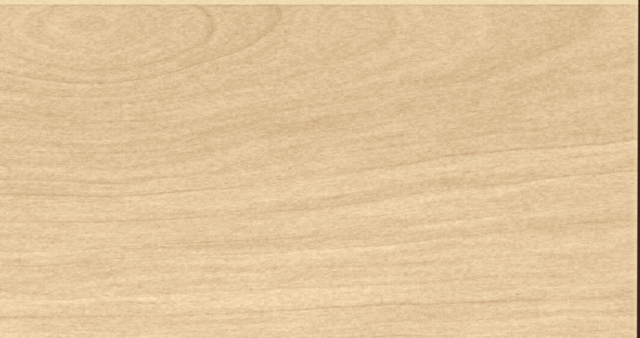
This texture is drawn by a WebGL 2 fragment shader. Its source:

```glsl
#version 300 es
precision highp float;
// Pale planed wood board: growth rings spread as long nested arches from a
// heart near the upper left, overlaid with stretched noise for fibres and pores.
// A cream strip closes the top edge and a dark seam closes the right edge.

#define DARK_WOOD vec3(0.838, 0.717, 0.556)
#define LIGHT_WOOD vec3(0.950, 0.850, 0.692)
#define STRIP_COLOR vec3(0.940, 0.855, 0.695)
#define SEAM_COLOR vec3(0.220, 0.130, 0.110)
#define HEART vec2(0.27, 0.93)
#define RING_COUNT 21.0
#define RING_CONTRAST 0.36
#define STREAK_CONTRAST 0.40
#define GRAIN_CONTRAST 0.74
#define PORE_DEPTH 0.28
#define STRIP_HEIGHT 0.013
#define SEAM_WIDTH 0.005

uniform vec2 u_resolution;
out vec4 fragColor;

float hash(vec2 p) {
    vec3 q = fract(vec3(p.xyx) * 0.1031);
    q += dot(q, q.yzx + 33.33);
    return fract((q.x + q.y) * q.z);
}

float noise(vec2 p) {
    vec2 cell = floor(p), f = fract(p);
    f = f * f * (3.0 - 2.0 * f);
    return mix(mix(hash(cell), hash(cell + vec2(1, 0)), f.x),
               mix(hash(cell + vec2(0, 1)), hash(cell + vec2(1, 1)), f.x), f.y);
}

// Noise centred on zero
float signedNoise(vec2 p) {
    return noise(p) - 0.5;
}

// Distance from the heart, with arches that flatten out sideways
float ringDepth(vec2 p) {
    float side = abs(p.x - HEART.x);
    float arch = 0.45 * side / (1.0 + 0.75 * side);
    float tilt = 0.03 * (p.x - HEART.x) * smoothstep(0.0, 0.5, p.y);
    float depth = length(vec2(arch, HEART.y - p.y + tilt));
    depth += 0.032 * signedNoise(p * vec2(2.3, 5.0) + 7.0);
    depth += 0.010 * signedNoise(p * vec2(6.0, 15.0) + 31.0);
    return depth + 0.003 * signedNoise(p * vec2(19.0, 40.0) + 43.0);
}

// Pale early wood that fades, then a thin dark line closing each ring
float ringTone(float depth, float x) {
    float phase = depth * RING_COUNT + 1.6 * noise(vec2(depth * 10.0, 3.5));
    float ring = floor(phase), s = fract(phase);
    float pale = 0.8 * exp(-5.0 * s) * smoothstep(0.0, 0.08, s);
    float closing = 1.0 - smoothstep(0.95, 1.0, s);
    float line = (0.3 * smoothstep(0.55, 0.9, s) + 0.8 * smoothstep(0.84, 0.93, s)) * closing;
    float strength = 0.25 + 0.9 * hash(vec2(ring, 11.0));
    float fade = 0.4 + 1.1 * noise(vec2(x * 3.0, ring * 5.0));
    return strength * fade * (pale - line);
}

// Fibre streaks that follow the rings, from broad to fine
float streakTone(float depth, float x) {
    float tone = 0.0, amplitude = 0.85;
    vec2 scale = vec2(1.3, 28.0);
    for (int i = 0; i < 4; i++) {
        tone += amplitude * signedNoise(vec2(x, depth) * scale + float(i) * 17.0);
        scale *= vec2(2.3, 1.95);
        amplitude *= 0.92;
    }
    return tone;
}

// Short speckle along the fibres
float grainTone(vec2 p) {
    return 0.55 * signedNoise(p * vec2(85.0, 175.0))
         + 0.55 * signedNoise(p * vec2(185.0, 255.0) + 53.0);
}

void main() {
    vec2 p = gl_FragCoord.xy / u_resolution.y;
    float pixel = 1.0 / u_resolution.y;
    float fromRight = u_resolution.x / u_resolution.y - p.x;
    float fromTop = 1.0 - p.y;
    float depth = ringDepth(p);
    vec2 fibre = vec2(p.x, p.y - 0.07 * p.x);

    // Tone of the board, paler towards the bottom
    float tone = mix(0.58, 0.31, smoothstep(0.12, 0.72, p.y));
    tone += 0.10 * signedNoise(p * vec2(1.8, 3.0) + 71.0);
    float calmHeart = mix(0.65, 1.0, smoothstep(0.08, 0.28, depth));
    tone += RING_CONTRAST * mix(0.7, 1.1, p.y) * calmHeart * ringTone(depth, p.x);
    tone += STREAK_CONTRAST * mix(1.1, 0.75, p.y) * streakTone(depth, p.x);
    tone += GRAIN_CONTRAST * grainTone(fibre);
    tone -= PORE_DEPTH * smoothstep(0.78, 0.98, noise(fibre * vec2(70.0, 190.0) + 90.0));
    vec3 color = mix(DARK_WOOD, LIGHT_WOOD, tone);

    // Top strip with a faint shadow below it
    float shadow = 1.0 - smoothstep(0.0, 0.005, abs(fromTop - STRIP_HEIGHT - 0.003));
    color *= 1.0 - 0.05 * shadow;
    float strip = 1.0 - smoothstep(STRIP_HEIGHT - pixel, STRIP_HEIGHT + pixel, fromTop);
    color = mix(color, STRIP_COLOR + 0.05 * grainTone(fibre), strip);

    // Right edge: pale bevel, then the dark seam
    float seamWidth = SEAM_WIDTH + 0.004 * fromTop;
    float bevel = 1.0 - smoothstep(0.0, 0.010, abs(fromRight - seamWidth - 0.006));
    color = mix(color, STRIP_COLOR, 0.5 * bevel);
    float seam = 1.0 - smoothstep(seamWidth - pixel, seamWidth + pixel, fromRight);
    color = mix(color, SEAM_COLOR, seam);

    fragColor = vec4(clamp(color, 0.0, 1.0), 1.0);
}
```
